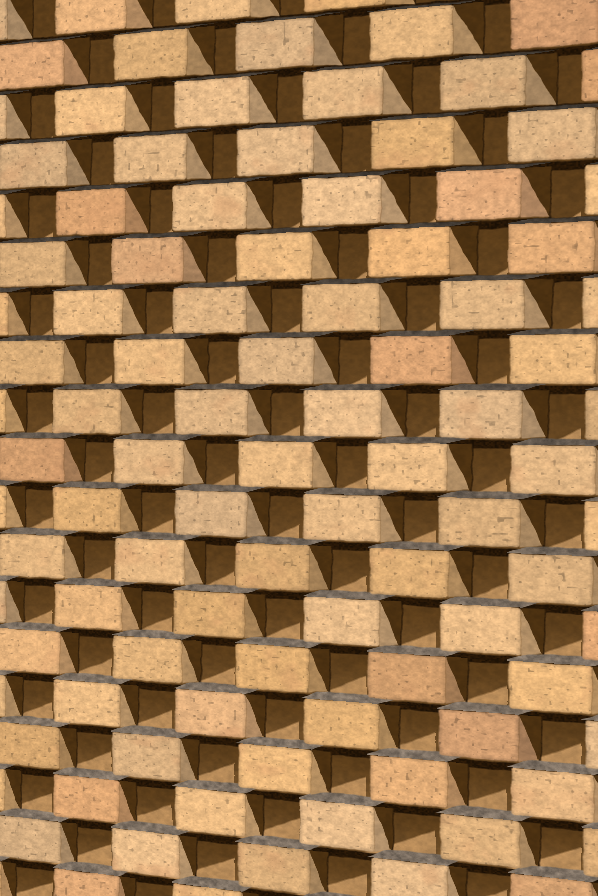
Give the GLSL for this pattern, as a Shadertoy shader.

```glsl
const float HALF_PITCH = 0.0648;   // half the brick spacing, in canvas heights
const float COURSE = 0.0544;       // height of one course
const float LEFT_EDGE = 0.0586;    // x of the first brick column
const float HORIZON = 0.430;       // level where the courses run flat
const float FIRST_COURSE = 0.059;  // course zero, measured below the horizon
const float CONVERGE = 0.234;      // growth in scale toward the right
const float FORESHORTEN = 0.0024;  // shrinking of courses toward the base
const float FACE_HEIGHT = 0.89;    // share of a course filled by a face
const float ROUGHNESS = 0.045;     // wander of the brick edges
const float GRAIN = 0.16;          // contrast of the fired clay

const vec3 CLAY = vec3(0.90, 0.70, 0.46);
const vec3 PALE_CLAY = vec3(0.88, 0.72, 0.54);
const vec3 PINK_CLAY = vec3(0.83, 0.60, 0.42);
const vec3 DIM_CLAY = vec3(0.66, 0.50, 0.32);
const vec3 SHADOW = vec3(0.31, 0.20, 0.07);
const vec3 GAP = vec3(0.12, 0.07, 0.02);
const vec3 MORTAR = vec3(0.46, 0.41, 0.36);

float hash(vec2 p) {
    vec3 q = fract(vec3(p.xyx) * 0.1031);
    q += dot(q, q.yzx + 33.33);
    return fract((q.x + q.y) * q.z);
}

float noise(vec2 p) {
    vec2 i = floor(p), f = fract(p);
    f = f * f * (3.0 - 2.0 * f);
    return mix(mix(hash(i), hash(i + vec2(1, 0)), f.x),
               mix(hash(i + vec2(0, 1)), hash(i + vec2(1, 1)), f.x), f.y);
}

float fbm(vec2 p) {
    float sum = 0.0, amp = 0.5;
    for (int i = 0; i < 4; i++) {
        sum += amp * noise(p);
        p = p * 2.03 + 17.3;
        amp *= 0.5;
    }
    return sum;
}

float roundBox(vec2 p, vec2 halfSize, float r) {
    vec2 d = abs(p) - halfSize + r;
    return length(max(d, 0.0)) + min(max(d.x, d.y), 0.0) - r;
}

// Coverage of the region where d is positive
float cover(float d, float blur) { return clamp(0.5 + d / blur, 0.0, 1.0); }

float span(float lo, float hi, float x, float blur) {
    return cover(x - lo, blur) * cover(hi - x, blur);
}

// Position across a course: x is 0 to 2 from a brick's left edge, y is its index
vec2 brickCell(float column, float course) {
    float x = column - mod(course + 1.0, 2.0);
    float index = floor(x * 0.5);
    float shift = 0.07 * hash(vec2(index, course) + 31.0);
    return vec2(x - 2.0 * index - shift, index);
}

void mainImage(out vec4 fragColor, in vec2 fragCoord) {
    vec2 p = fragCoord / iResolution.y;
    float down = 1.0 - p.y;
    float blur = 1.3 / (iResolution.y * COURSE);

    // Oblique view of the wall, in half pitches and courses
    float x = p.x - LEFT_EDGE;
    float scale = 1.0 + CONVERGE * x;
    float course = ((down - HORIZON) / scale - FIRST_COURSE) / COURSE;
    course += FORESHORTEN * course * course;
    vec2 wall = vec2(x / (HALF_PITCH * scale), course);
    vec2 wander = vec2(fbm(wall * 5.0 + 40.0), fbm(wall * 5.0 + 90.0)) - 0.47;
    float grain = fbm(wall * 13.0 + 60.0) - 0.47;
    float speck = noise(wall * 38.0 + 200.0);
    vec2 q = wall + ROUGHNESS * wander;

    // Proportions drift with height as the eye looks up or down
    float faceWidth = mix(1.20, 1.10, down);
    float sideWidth = mix(0.44, 0.26, down);
    float ledge = mix(0.04, 0.20, down);

    float row = floor(wall.y);
    float f = q.y - row;
    vec2 cell = brickCell(q.x, row);
    float u = cell.x;
    vec2 id = vec2(cell.y, row);
    vec3 clay = mix(CLAY, PALE_CLAY, hash(id + 7.0));
    clay = mix(clay, PINK_CLAY, 0.8 * smoothstep(0.7, 1.0, hash(id + 19.0)));
    clay *= 0.94 + 0.12 * hash(id + 53.0);
    vec3 col = GAP * (0.8 + 0.8 * speck);

    // Recessed brick under the overhang, sunlit near its foot
    float panelStart = faceWidth + sideWidth;
    float g = (u - panelStart) / (2.0 - panelStart);
    float shadeLine = mix(0.98, 0.30, down) + 0.35 * (1.0 - g);
    vec3 panel = mix(SHADOW, DIM_CLAY, 0.12 + 0.25 * down * smoothstep(0.1, 0.8, f));
    panel = mix(panel, DIM_CLAY * 1.08, cover(f - shadeLine, blur * 1.5));
    panel *= 1.0 + 1.6 * GRAIN * grain;
    col = mix(col, panel, span(0.07, 0.92, f, blur) * cover(abs(u - panelStart) - 0.015, blur));

    // Mortared top of the brick in the course below
    float lower = brickCell(q.x, row + 1.0).x;
    float depth = (1.0 - f) / ledge;
    float slide = sideWidth * depth;
    float top = span(slide - 0.05, faceWidth + slide, lower, blur) * cover(1.0 - depth, blur / ledge);
    vec3 mortar = MORTAR * mix(0.55, 1.08, smoothstep(0.15, 0.8, down)) * (1.0 + 0.7 * grain);
    col = mix(col, mortar, top);

    // Receding side, cut by a slanting shadow
    float s = (u - faceWidth) / sideWidth;
    float sideFoot = FACE_HEIGHT + s * mix(0.05, -0.12, down);
    float sideMask = span(0.0, 1.0, s, blur / sideWidth) * span(0.0, sideFoot, f, blur);
    vec3 side = mix(SHADOW * 0.95, clay * 0.76, cover(f / FACE_HEIGHT - s - 0.02, blur * 1.4));
    side *= 1.0 + 1.5 * GRAIN * grain;
    col = mix(col, side, sideMask);

    // Sunlit face with mottling, pits and worn edges
    vec2 halfFace = 0.5 * vec2(faceWidth, FACE_HEIGHT);
    float d = roundBox(vec2(u, f) - halfFace, halfFace, 0.05);
    vec3 face = clay * (1.0 + GRAIN * (1.6 * grain + 0.5 * (speck - 0.5)));
    face *= 1.0 - 0.22 * smoothstep(0.82, 0.97, noise(wall * 17.0 + 300.0));
    face *= mix(0.86, 1.0, smoothstep(0.0, 0.07, -d));
    face = mix(face, PINK_CLAY, 0.35 * smoothstep(0.55, 0.8, fbm(wall * 1.7 + 11.0)));
    col = mix(col, face, cover(-d, blur));

    fragColor = vec4(clamp(col, 0.0, 1.0), 1.0);
}
```
